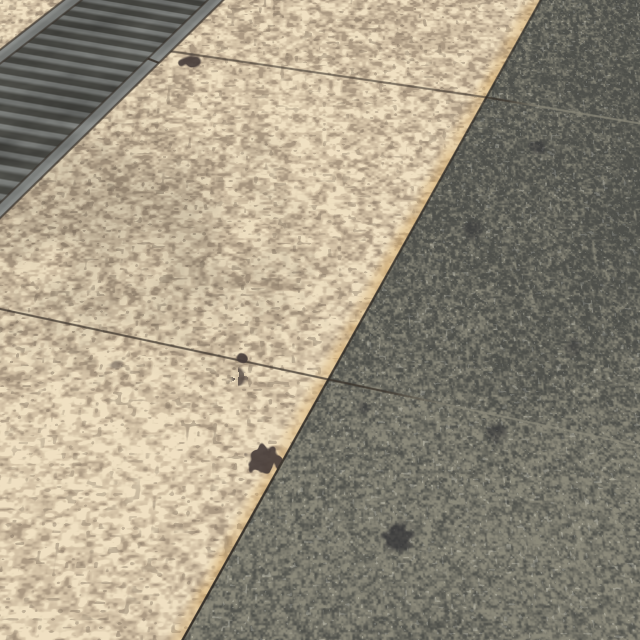
Reproduce this texture procedurally as a WebGL 1 fragment shader.

```glsl
precision highp float;
// Sunlit paving: cream granite meeting dark granite, with a drain grate in the corner.
uniform vec2 u_resolution;

const vec3 CREAM_LIGHT = vec3(0.94, 0.88, 0.76);
const vec3 CREAM_MID = vec3(0.83, 0.76, 0.65);
const vec3 CREAM_DARK = vec3(0.67, 0.60, 0.51);
const vec3 RUST = vec3(0.84, 0.68, 0.43);
const vec3 SLATE_LIGHT = vec3(0.55, 0.54, 0.48);
const vec3 SLATE_DARK = vec3(0.31, 0.315, 0.295);
const vec3 STEEL = vec3(0.47, 0.48, 0.47);
const vec3 PIT = vec3(0.24, 0.24, 0.22);
const vec3 STAIN = vec3(0.27, 0.23, 0.22);
const vec3 JOINT = vec3(0.22, 0.19, 0.16);
const vec2 UPPER_CORNER = vec2(0.759, 0.848);
const vec2 LOWER_CORNER = vec2(0.509, 0.408);
const float CREAM_GRAIN = 82.0;
const float SLATE_GRAIN = 150.0;
const float RAIL_WIDTH = 0.017;
const float SEAM_WIDTH = 0.0016;

float hash(vec2 p) {
  vec3 q = fract(p.xyx * 0.1031);
  q += dot(q, q.yzx + 33.33);
  return fract((q.x + q.y) * q.z);
}

float noise(vec2 p) {
  vec2 i = floor(p), f = fract(p);
  f = f * f * (3.0 - 2.0 * f);
  return mix(mix(hash(i), hash(i + vec2(1, 0)), f.x),
             mix(hash(i + vec2(0, 1)), hash(i + vec2(1, 1)), f.x), f.y);
}

float fbm(vec2 p) {
  float sum = 0.0, gain = 0.5;
  for (int i = 0; i < 4; i++) {
    sum += gain * noise(p);
    p = mat2(0.8, 0.6, -0.6, 0.8) * p * 2.03 + 7.1;
    gain *= 0.5;
  }
  return sum / 0.9375;
}

// Coverage of a band of the given half width around distance zero.
float band(float d, float halfWidth, float aa) {
  return 1.0 - smoothstep(halfWidth - aa, halfWidth + aa, abs(d));
}

// Height above a joint passing through a corner.
float seam(vec2 p, vec2 corner, float slope) {
  return (p.y - corner.y - slope * (p.x - corner.x)) * 0.98;
}

// Ragged blot with a soft rim.
float blot(vec2 p, vec2 center, vec2 radius, float soft) {
  float ragged = (noise(p * 110.0) - 0.5) * 0.7;
  return 1.0 - smoothstep(1.0 - soft, 1.0 + soft, length((p - center) / radius) + ragged);
}

vec3 creamStone(vec2 p, vec2 ground, float edge, float aa) {
  vec2 g = ground * CREAM_GRAIN * vec2(0.85, 1.25);
  float grain = 0.6 * noise(g) + 0.4 * noise(g * 2.1 + 31.0);
  float wear = fbm(p * vec2(5.0, 7.0) + 3.0);
  grain += (0.5 - wear) * 0.22 - 0.08 * smoothstep(0.3, 0.9, p.y) + 0.06;
  vec3 c = mix(CREAM_DARK, CREAM_MID, smoothstep(0.18, 0.48, grain));
  c = mix(c, CREAM_LIGHT, smoothstep(0.45, 0.72, grain));
  float fleck = smoothstep(0.72, 0.9, noise(g * 1.5 + 90.0));
  c = mix(c, vec3(0.52, 0.46, 0.39), fleck * (0.25 + 0.35 * wear));
  float scuff = blot(p, vec2(0.2, 0.64), vec2(0.25, 0.17), 0.7);
  c *= 1.0 - 0.13 * scuff * smoothstep(0.35, 0.65, wear);
  c = mix(c, RUST, 0.65 * smoothstep(-0.028, 0.0, edge) * (0.5 + 0.5 * noise(g * 0.5)));
  float upper = band(seam(p, UPPER_CORNER, -0.146), SEAM_WIDTH, aa);
  float lower = band(seam(p, LOWER_CORNER, -0.2146), SEAM_WIDTH, aa);
  c = mix(c, JOINT, max(upper * 0.6 * step(0.22, p.x), lower * 0.72));
  float mark = blot(p, vec2(0.411, 0.28), vec2(0.025, 0.021), 0.12);
  mark = max(mark, blot(p, vec2(0.297, 0.905), vec2(0.018, 0.009), 0.2));
  mark = max(mark, blot(p, vec2(0.379, 0.442), vec2(0.009, 0.008), 0.2));
  mark = max(mark, 0.8 * blot(p, vec2(0.372, 0.411), vec2(0.014, 0.012), 0.3) * step(0.5, noise(p * 130.0)));
  mark = max(mark, 0.5 * blot(p, vec2(0.18, 0.429), vec2(0.011, 0.006), 0.4));
  return mix(c, STAIN, mark * 0.9);
}

vec3 slateStone(vec2 p, vec2 ground, float aa) {
  vec2 g = ground * SLATE_GRAIN;
  float grain = 0.55 * noise(g) + 0.45 * noise(g * 1.9 + 17.0);
  float upper = seam(p, UPPER_CORNER, -0.17);
  float lower = seam(p, LOWER_CORNER, -0.213);
  float sun = 0.06 - 0.22 * smoothstep(0.05, 0.8, p.y) + 0.05 * step(lower, 0.0);
  float cloud = (fbm(p * 6.0 + 40.0) - 0.5) * 0.25;
  vec3 c = mix(SLATE_DARK, SLATE_LIGHT, smoothstep(0.1, 0.95, grain + sun + cloud));
  c += 0.11 * smoothstep(0.78, 0.95, noise(g * 1.3 + 55.0));
  vec3 upperTone = mix(JOINT, SLATE_LIGHT, smoothstep(0.78, 0.85, p.x));
  vec3 lowerTone = mix(JOINT, SLATE_LIGHT, smoothstep(0.58, 0.73, p.x));
  c = mix(c, upperTone, 0.75 * band(upper, SEAM_WIDTH, aa));
  c = mix(c, lowerTone, 0.75 * band(lower, SEAM_WIDTH, aa));
  float mark = blot(p, vec2(0.62, 0.161), vec2(0.021, 0.024), 0.35);
  mark = max(mark, 0.7 * blot(p, vec2(0.776, 0.322), vec2(0.013), 0.5));
  mark = max(mark, 0.7 * blot(p, vec2(0.839, 0.771), vec2(0.010), 0.5));
  mark = max(mark, 0.6 * blot(p, vec2(0.740, 0.642), vec2(0.014), 0.5));
  mark = max(mark, 0.6 * blot(p, vec2(0.896, 0.457), vec2(0.012), 0.5));
  mark = max(mark, 0.6 * blot(p, vec2(0.569, 0.363), vec2(0.010), 0.5));
  return mix(c, vec3(0.20, 0.20, 0.21), mark * 0.75);
}

vec3 drain(vec2 p, float right, float left, float aa) {
  float v = p.y + 0.17 * p.x;
  float phase = fract(v * (5.6 + 26.7 * v));
  float bar = smoothstep(0.3, 0.65, phase) * (1.0 - smoothstep(0.82, 0.98, phase));
  float grime = fbm(p * vec2(18.0, 45.0));
  vec3 c = mix(PIT, STEEL, bar * 0.8 + 0.15) * (0.75 + 0.45 * grime);
  float rim = max(right, left);
  vec3 rail = STEEL * (0.88 + 0.25 * grime) + 0.06 * smoothstep(-0.010, -0.004, rim);
  c = mix(c, rail, smoothstep(-RAIL_WIDTH - aa, -RAIL_WIDTH + aa, rim));
  c = mix(c, JOINT, 0.65 * band(rim + RAIL_WIDTH, 0.0015, aa));
  float gap = band(p.y - 0.903 + 0.4 * (p.x - 0.245), 0.0018, aa) * step(-RAIL_WIDTH, right);
  return mix(c, JOINT, gap * 0.9);
}

void main() {
  vec2 p = gl_FragCoord.xy / u_resolution;
  float aa = 0.8 / min(u_resolution.x, u_resolution.y);
  vec2 ground = vec2((p.x - 0.5) * (1.0 + 0.35 * p.y) + 2.0, p.y + 0.25 * p.y * p.y);
  float edge = (p.x - 0.284 - 0.56 * p.y) * 0.872;
  float right = (0.659 + 0.977 * p.x - p.y) * 0.715;
  float left = (p.y - 0.922 - 0.78 * p.x) * 0.788;
  float rim = max(right, left);

  vec3 c = mix(creamStone(p, ground, edge, aa), slateStone(p, ground, aa), smoothstep(-aa, aa, edge));
  c = mix(c, JOINT * 0.8, band(edge - 0.001, 0.0018, aa) * mix(0.9, 0.55, p.y));
  c = mix(c, drain(p, right, left, aa), 1.0 - smoothstep(-aa, aa, rim));
  c = mix(c, JOINT, 0.7 * band(rim, 0.0016, aa));
  gl_FragColor = vec4(c, 1.0);
}
```
